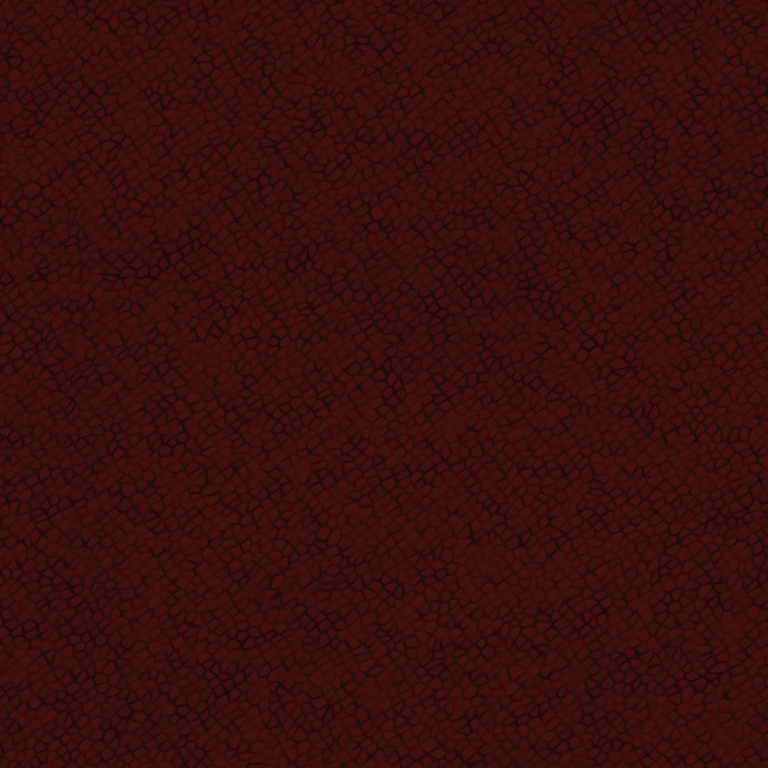
Reproduce this texture procedurally as a Shadertoy shader.

```glsl
// Dark red woven cloth: small plump stitches on a slanted, jittered lattice.
// Cellular distances give the stitches and the dark gaps between them;
// value noise bends the rows, varies the gap depth and adds fine fibres.

const vec3 GAP_COLOR = vec3(0.115, 0.028, 0.020);
const vec3 YARN_COLOR = vec3(0.270, 0.072, 0.054);
const float ROW_ANGLE = 0.64;
const vec2 STITCH_COUNT = vec2(61.0, 82.0);
const float JITTER = 0.62;

float hash(vec2 p) {
    return fract(sin(dot(p, vec2(127.1, 311.7))) * 43758.5453);
}

vec2 hash2(vec2 p) {
    return vec2(hash(p), hash(p + vec2(37.2, 17.9)));
}

float valueNoise(vec2 p) {
    vec2 cell = floor(p);
    vec2 f = fract(p);
    f = f * f * (3.0 - 2.0 * f);
    float low = mix(hash(cell), hash(cell + vec2(1.0, 0.0)), f.x);
    float high = mix(hash(cell + vec2(0.0, 1.0)), hash(cell + vec2(1.0)), f.x);
    return mix(low, high, f.y);
}

vec2 rotate(vec2 p, float angle) {
    float c = cos(angle);
    float s = sin(angle);
    return vec2(c * p.x + s * p.y, c * p.y - s * p.x);
}

// Returns distance to the gap, a random tone, and the offset from the centre.
vec4 stitches(vec2 p, float jitter) {
    vec2 base = floor(p);
    float nearest = 8.0;
    float second = 8.0;
    float tone = 0.0;
    vec2 offset = vec2(0.0);
    for (int j = -2; j <= 2; j++) {
        for (int i = -2; i <= 2; i++) {
            vec2 cell = base + vec2(float(i), float(j));
            vec2 center = cell + 0.5 + jitter * (hash2(cell) - 0.5);
            vec2 delta = p - center;
            float d = length(delta);
            if (d < nearest) {
                second = nearest;
                nearest = d;
                tone = hash(cell + 71.3);
                offset = delta;
            } else {
                second = min(second, d);
            }
        }
    }
    return vec4(second - nearest, tone, offset);
}

void mainImage(out vec4 fragColor, in vec2 fragCoord) {
    vec2 uv = fragCoord / min(iResolution.x, iResolution.y);

    // Slightly bent thread rows
    vec2 bend = vec2(valueNoise(uv * 38.0), valueNoise(uv * 38.0 + 53.0)) - 0.5;
    vec2 weave = rotate(uv + 0.008 * bend, ROW_ANGLE) * STITCH_COUNT;
    vec4 stitch = stitches(weave, JITTER);

    // Soft gaps of uneven depth
    float gap = 1.0 - smoothstep(0.0, 0.42, stitch.x);
    float depth = mix(0.12, 0.88, valueNoise(uv * 75.0 + 9.0));

    // Stitch tone, light from above, fibres and broad shading
    vec2 upward = rotate(vec2(0.0, 1.0), ROW_ANGLE);
    float light = 0.88 - gap * depth;
    light += 0.12 * (stitch.y - 0.5);
    light += 0.10 * dot(stitch.zw, upward);
    light += 0.13 * (valueNoise(weave * vec2(1.8, 4.0)) - 0.5);
    light += 0.10 * (valueNoise(uv * 9.0 + 3.0) - 0.5);

    vec3 color = mix(GAP_COLOR, YARN_COLOR, clamp(light, 0.0, 1.08));
    fragColor = vec4(color, 1.0);
}
```
